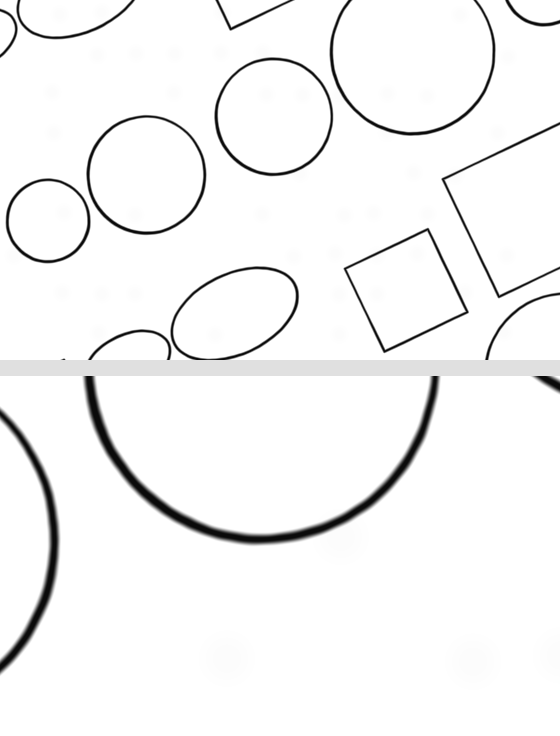
Top, the full canvas; bottom, a detail of the centre.
Write a WebGL 2 fragment shader that draws this pattern.

```glsl
#version 300 es
precision highp float;

uniform vec2 u_resolution;
out vec4 fragColor;

const vec3 PAPER = vec3(1.0);
const vec3 INK = vec3(0.04);
const vec2 PERIOD = vec2(1.528, 0.9925);
const float TILT = 0.4451;

// Shapes of one repeat: centre and radius, or centre and half size
const vec3 CIRCLES[4] = vec3[4](
    vec3(-0.1435, -0.611, 0.1135), vec3(0.158, -0.6135, 0.1620),
    vec3(0.5475, -0.620, 0.1605), vec3(0.972, -0.625, 0.2260));
const vec4 ELLIPSES[2] = vec4[2](
    vec4(-0.114, -1.062, 0.1255, 0.077), vec4(0.2125, -1.068, 0.186, 0.111));
const vec3 SQUARES[2] = vec3[2](
    vec3(0.671, -1.214, 0.1275), vec3(1.077, -1.160, 0.181));

vec2 rotate(vec2 p, float angle) {
    float c = cos(angle), s = sin(angle);
    return vec2(c * p.x + s * p.y, c * p.y - s * p.x);
}

// Offset from the nearest repeat of a centre
vec2 nearest(vec2 p, vec2 centre) {
    vec2 d = p - centre;
    return d - PERIOD * floor(d / PERIOD + 0.5);
}

float ellipseDistance(vec2 p, vec2 radii) {
    float k = length(p / radii);
    return k * (k - 1.0) / max(length(p / (radii * radii)), 1e-4);
}

float squareDistance(vec2 p, float halfSide) {
    vec2 d = abs(p) - halfSide;
    return length(max(d, 0.0)) + min(max(d.x, d.y), 0.0);
}

// Layered sines for the unsteady hand, about -1 to 1
float waver(vec2 p, float frequency) {
    p *= frequency;
    return 0.5 * sin(p.x + 1.7 * sin(p.y * 0.8))
         + 0.3 * sin(p.y * 1.9 + p.x * 0.7)
         + 0.2 * sin(p.x * 3.1 - p.y * 2.3);
}

float stroke(float dist, float halfWidth, float softness) {
    return 1.0 - smoothstep(halfWidth - softness, halfWidth + softness, abs(dist));
}

vec2 hash2(vec2 cell) {
    vec2 h = vec2(dot(cell, vec2(127.1, 311.7)), dot(cell, vec2(269.5, 183.3)));
    return fract(sin(h) * 43758.5);
}

// Sparse cellular spots for faint smudges
float smudges(vec2 p, float scale) {
    vec2 cell = floor(p * scale);
    vec2 seed = hash2(cell);
    float dist = length(fract(p * scale) - 0.3 - 0.4 * seed);
    return step(0.7, seed.y) * (1.0 - smoothstep(0.05, 0.3, dist));
}

void main() {
    vec2 p = gl_FragCoord.xy / u_resolution.y;
    vec2 q = rotate(p - vec2(0.0, 1.0), TILT);
    float softness = max(0.0030, 0.7 / u_resolution.y);

    // Uneven line and pressure
    float shake = 0.0006 * waver(p, 42.0) + 0.0003 * waver(p.yx, 130.0);
    float pressure = 0.0005 * waver(p + 3.0, 14.0);
    float ink = 0.0;

    // Circles, heavier at the lower left
    for (int i = 0; i < 4; i++) {
        vec2 d = nearest(q, CIRCLES[i].xy);
        float r = CIRCLES[i].z;
        float weight = 0.0039 - 0.0006 * dot(d / r, vec2(0.8, 0.6));
        ink = max(ink, stroke(length(d) - r + shake, weight + pressure, softness));
    }

    // Ellipses and squares share the next row
    for (int i = 0; i < 2; i++) {
        vec2 e = nearest(q, ELLIPSES[i].xy);
        float oval = ellipseDistance(e, ELLIPSES[i].zw) + shake;
        ink = max(ink, stroke(oval, 0.0036 + pressure, softness));

        vec2 s = nearest(q, SQUARES[i].xy);
        float box = squareDistance(s, SQUARES[i].z) + 0.5 * shake;
        ink = max(ink, stroke(box, 0.0032 + pressure, softness));
    }

    vec3 paper = PAPER - 0.012 * smudges(p, 9.0);
    fragColor = vec4(mix(paper, INK, ink), 1.0);
}
```
